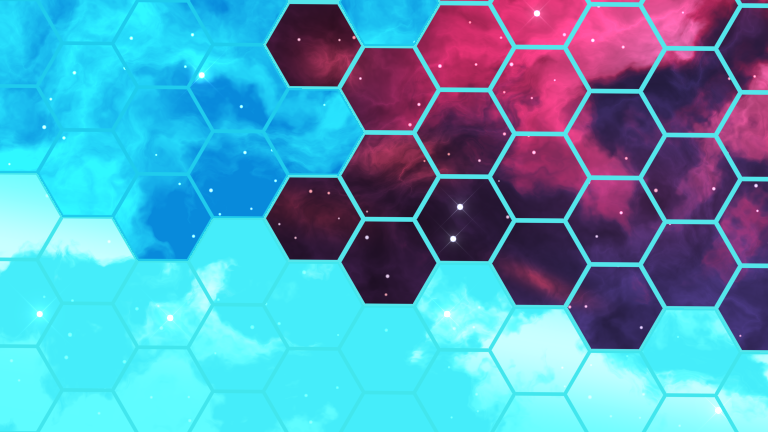
This background is drawn by a Shadertoy shader. Its source:

```glsl
// Hexagon lattice over a nebula: blue and crimson cells above pale cyan ones.

float hash(vec2 p) {
    return fract(sin(dot(p, vec2(127.1, 311.7))) * 43758.5453);
}

float noise(vec2 p) {
    vec2 i = floor(p), f = fract(p);
    f = f * f * (3.0 - 2.0 * f);
    return mix(mix(hash(i), hash(i + vec2(1, 0)), f.x),
               mix(hash(i + vec2(0, 1)), hash(i + vec2(1, 1)), f.x), f.y);
}

float fbm(vec2 p) {
    float sum = 0.0, amp = 0.5;
    for (int i = 0; i < 6; i++) {
        sum += amp * noise(p);
        p = mat2(1.6, 1.2, -1.2, 1.6) * p + 7.3;
        amp *= 0.5;
    }
    return sum;
}

float blob(vec2 p, vec2 center, vec2 size) {
    vec2 d = (p - center) / size;
    return exp(-dot(d, d));
}

// Crimson at the top, plum at the left, navy at the lower right
vec3 darkNebula(vec2 p, float cloud, float wisp) {
    vec3 c = mix(vec3(0.20, 0.10, 0.24), vec3(0.23, 0.18, 0.41), smoothstep(0.9, 1.45, p.x));
    float red = 1.0 - smoothstep(0.08, 0.62, p.y + 0.8 * (0.5 - cloud));
    c = mix(c, vec3(0.70, 0.15, 0.35), red * smoothstep(0.72, 1.08, p.x));
    c = mix(c, vec3(0.40, 0.17, 0.38), 0.6 * blob(p, vec2(1.5, 0.45), vec2(0.3, 0.14)));
    c = mix(c, vec3(0.76, 0.36, 0.58), blob(p, vec2(1.62, 0.16), vec2(0.28, 0.2)) * smoothstep(0.3, 0.7, cloud));
    c = mix(c, vec3(0.24, 0.06, 0.13), 0.8 * blob(p, vec2(0.76, 0.12), vec2(0.18, 0.16)));
    float streak = blob(p, vec2(0.70, 0.49 + 0.15 * (p.x - 0.7)), vec2(0.16, 0.045))
                 + blob(p, vec2(0.95, 0.37), vec2(0.13, 0.05))
                 + 0.7 * blob(p, vec2(1.25, 0.65 + 0.4 * (p.x - 1.25)), vec2(0.1, 0.025))
                 + 0.6 * blob(p, vec2(0.78, 0.15), vec2(0.07, 0.05));
    c = mix(c, vec3(0.70, 0.22, 0.36), clamp(streak * (0.25 + wisp), 0.0, 0.8));
    return c * (0.55 + 0.6 * cloud + 0.35 * wisp);
}

vec3 blueNebula(vec2 p, float cloud, float wisp) {
    float light = 0.42 + 1.3 * (cloud - 0.5) + 0.35 * (wisp - 0.4)
                + 0.4 * blob(p, vec2(0.37, 0.22), vec2(0.09, 0.26))
                + 0.35 * blob(p, vec2(0.0, 0.2), vec2(0.12, 0.3))
                - 0.35 * blob(p, vec2(0.36, 0.56), vec2(0.14, 0.07));
    return mix(vec3(0.03, 0.54, 0.86), vec3(0.16, 0.90, 1.0), clamp(light, 0.0, 1.2));
}

vec3 paleNebula(vec2 p, float cloud, float wisp) {
    vec3 c = mix(vec3(0.27, 0.93, 0.98), vec3(0.37, 0.99, 1.0), smoothstep(0.3, 0.55, cloud + 0.25 * (p.y - 0.6)));
    float band = (p.y - 0.58 - 0.17 * p.x) / 0.14;
    float white = exp(-band * band) * smoothstep(0.4, 0.72, cloud + 0.2 * (wisp - 0.4));
    return mix(c, vec3(0.86, 1.0, 1.0), 0.85 * white);
}

// Small scattered stars
vec3 starDust(vec2 p, float px) {
    vec2 id = floor(p * 15.0);
    vec2 offset = 0.2 + 0.6 * vec2(hash(id + 3.1), hash(id + 8.7));
    float radius = mix(0.0015, 0.0042, hash(id + 5.3));
    float d = length(p - (id + offset) / 15.0);
    float on = step(0.7, hash(id)) * (1.0 - smoothstep(radius - px, radius + px, d));
    return on * mix(vec3(1.0, 0.65, 0.55), vec3(0.9, 0.95, 1.0), hash(id + 1.9));
}

// Large stars with a halo and thin diagonal rays
float brightStars(vec2 p) {
    vec2 places[8] = vec2[8](vec2(1.065, 0.479), vec2(1.049, 0.553), vec2(1.243, 0.031), vec2(0.467, 0.174),
                             vec2(0.394, 0.736), vec2(1.035, 0.727), vec2(1.663, 0.950), vec2(0.092, 0.727));
    float sum = 0.0;
    for (int i = 0; i < 8; i++) {
        vec2 d = p - places[i];
        float r = length(d);
        float ray = min(abs(d.x + d.y), abs(d.x - d.y));
        sum += 1.0 - smoothstep(0.004, 0.009, r);
        sum += 0.3 * exp(-r * 90.0) + 0.3 * exp(-r * 45.0 - ray * 700.0);
    }
    return sum;
}

void mainImage(out vec4 fragColor, in vec2 fragCoord) {
    // Height is 1, y runs down from the top edge
    float px = 1.0 / iResolution.y;
    vec2 p = vec2(fragCoord.x, iResolution.y - fragCoord.y) * px;

    // Slightly sheared lattice, one unit per hexagon height
    vec2 h = vec2(p.x - 0.0278, p.y - 0.0085 * (p.x - 0.0278) - 0.0988) / vec2(0.2015, 0.2007);
    vec2 pitch = vec2(1.73205, 1.0);
    vec2 even = pitch * floor(h / pitch + 0.5);
    vec2 odd = pitch * (floor(h / pitch) + 0.5);
    vec2 center = distance(h, even) < distance(h, odd) ? even : odd;
    vec2 d = abs(h - center);
    float edge = 0.5 - max(d.y, dot(d, vec2(0.866025, 0.5)));
    int column = clamp(int(floor(center.x / 0.866025 + 0.5)), 0, 10);
    int row = int(ceil(center.y - 0.25));

    // Rows above the pale area in each column; two blue cells cut into the dark side
    int depth[11] = int[11](2, 3, 3, 3, 3, 4, 3, 4, 4, 4, 4);
    bool pale = row >= depth[column];
    bool blue = column < 4 || (column == 4 && row == 1) || (column == 5 && row == 0);

    // Warped clouds and fine wisps
    vec2 warp = vec2(fbm(p * 4.0), fbm(p * 4.0 + 19.0));
    float cloud = smoothstep(0.2, 0.8, fbm(p * vec2(3.5, 5.0) + 2.5 * warp));
    float wisp = pow(1.0 - abs(2.0 * fbm(p * vec2(6.0, 9.0) + 3.0 * warp.yx) - 1.0), 3.0);
    vec3 color = pale ? paleNebula(p, cloud, wisp)
               : blue ? blueNebula(p, cloud, wisp) : darkNebula(p, cloud, wisp);
    color += starDust(p, px) * (pale ? 0.25 : 0.8) + brightStars(p) * vec3(0.85, 0.95, 1.0);

    // Cell borders
    vec3 lineColor = pale ? vec3(0.26, 0.90, 0.93) : blue ? vec3(0.12, 0.80, 0.93) : vec3(0.33, 0.90, 0.92);
    float halfWidth = pale || blue ? 0.021 : 0.027;
    float soft = px / 0.2007 * 0.7;
    color = mix(color, lineColor, 1.0 - smoothstep(halfWidth - soft, halfWidth + soft, edge));
    fragColor = vec4(clamp(color, 0.0, 1.0), 1.0);
}
```
